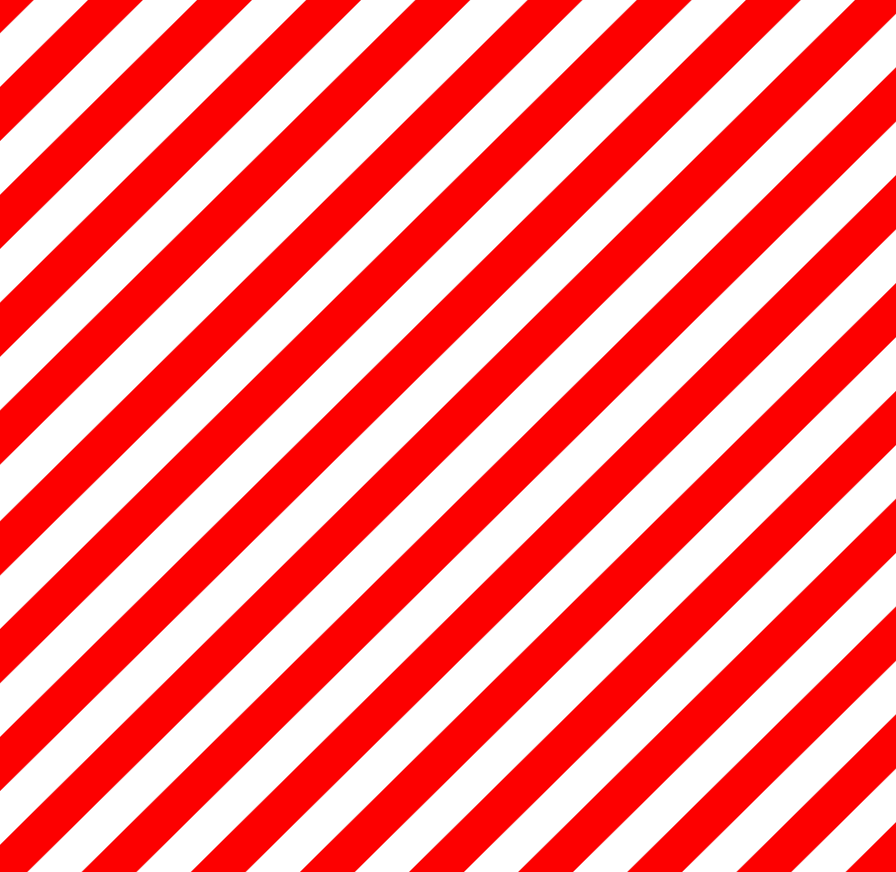
Give the GLSL for this pattern, as a Shadertoy shader.

```glsl
// Diagonal candy stripes in flat red on white, rising to the right.
// A slanted coordinate is folded into equal periods; one white gap is a touch
// wider where the pattern joins, and each edge is smoothed by coverage.

const vec3  RED         = vec3(0.993, 0.0, 0.0);
const vec3  WHITE       = vec3(1.0);
const vec2  SLANT       = vec2(1.0, 0.985);  // travel across and down the canvas
const float PERIOD      = 0.12181;           // stripe plus gap, in canvas widths
const float STRIPE      = 0.0612;            // red width along the same axis
const float FIRST_EDGE  = 0.0982;            // start of the first whole stripe
const float SEAM_AT     = 0.555;             // middle of the wider gap
const float SEAM_EXTRA  = 0.0034;            // white added at the seam
const float EDGE_PIXELS = 1.2;               // width of the smoothed edge
const float EDGE_DIM    = 0.045;             // slight darkening along the edges

// Signed distance into the nearest stripe, positive inside the red.
float stripeDistance(float t) {
    t -= FIRST_EDGE + SEAM_EXTRA * step(SEAM_AT, t);
    float fromCentre = (fract(t / PERIOD - 0.5 * STRIPE / PERIOD + 0.5) - 0.5) * PERIOD;
    return 0.5 * STRIPE - abs(fromCentre);
}

void mainImage(out vec4 fragColor, in vec2 fragCoord) {
    // Slanted coordinate, measured from the upper left corner
    vec2 uv = fragCoord / iResolution.xy;
    float t = dot(vec2(uv.x, 1.0 - uv.y), SLANT);

    // Size of one pixel along the slanted coordinate
    float pixel = length(SLANT / iResolution.xy);
    float cover = clamp(0.5 + stripeDistance(t) / (EDGE_PIXELS * pixel), 0.0, 1.0);

    // Flat colours with faintly darker edges
    vec3 colour = mix(WHITE, RED, cover);
    colour.r -= EDGE_DIM * sqrt(4.0 * cover * (1.0 - cover));
    fragColor = vec4(colour, 1.0);
}
```
